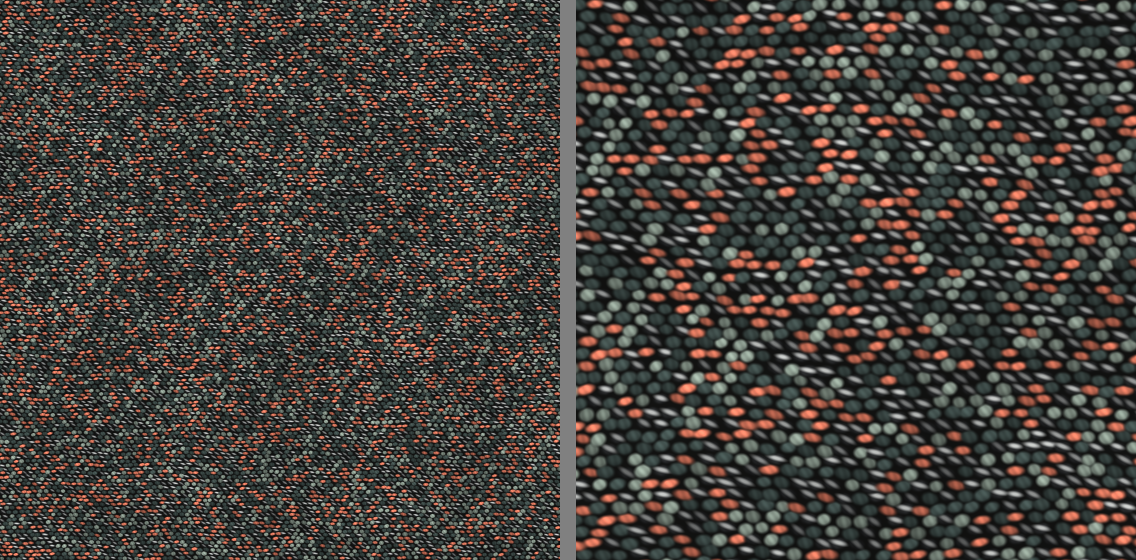
Left: the whole. Right: its middle third, enlarged.
Write a Shadertoy shader that draws this texture.

```glsl
// Dark woven upholstery cloth: a staggered grid of small rounded stitches in
// rust, sage, deep teal and black yarn, the black ones with slanted pale glints.
// Each stitch is a jittered soft ellipse, gathered cell by cell from neighbours.

#define COLUMNS 96.0
#define ROWS 144.0
#define JITTER 0.28
#define SOFTNESS 0.34
#define RUST_SHARE 0.21
#define SAGE_SHARE 0.20
#define TEAL_SHARE 0.31
#define GLINT_SLANT -0.42

const vec3 GAP   = vec3(0.065, 0.066, 0.062);
const vec3 RUST  = vec3(0.77, 0.42, 0.33);
const vec3 SAGE  = vec3(0.46, 0.51, 0.47);
const vec3 TEAL  = vec3(0.22, 0.27, 0.26);
const vec3 BLACK = vec3(0.14, 0.145, 0.15);
const vec3 GLINT = vec3(0.80, 0.81, 0.80);

float hash(vec2 p) {
    vec3 q = fract(p.xyx * vec3(0.1031, 0.1030, 0.0973));
    q += dot(q, q.yzx + 33.33);
    return fract((q.x + q.y) * q.z);
}

vec2 rotate(vec2 p, float angle) {
    float c = cos(angle), s = sin(angle);
    return vec2(c * p.x + s * p.y, c * p.y - s * p.x);
}

// Soft coverage of an ellipse; offsets are in units of the row height
float ellipse(vec2 p, vec2 radius, float soft) {
    float d = (length(p / radius) - 1.0) * min(radius.x, radius.y);
    return 1.0 - smoothstep(-0.5 * soft, 0.5 * soft, d);
}

// Lays one stitch over the cloth colour
vec3 addStitch(vec3 cloth, vec2 p, vec2 id, float soft) {
    float kind = hash(id + 7.0);
    float tone = hash(id + 41.0);
    float size = 0.88 + 0.24 * hash(id + 83.0);

    // Slow drift gathers the rust stitches into loose patches
    float drift = sin(id.x * 0.31 + 1.7 * sin(id.y * 0.11))
                + sin(id.y * 0.23 - id.x * 0.17);
    float rustEnd = RUST_SHARE + 0.035 * drift;
    float sageEnd = rustEnd + SAGE_SHARE;
    float tealEnd = sageEnd + TEAL_SHARE;

    vec3 yarn = BLACK;
    vec2 radius = vec2(0.66, 0.44);
    if (kind < rustEnd) {
        yarn = RUST;
        radius = vec2(0.72, 0.39);
    } else if (kind < sageEnd) {
        yarn = SAGE;
        radius = vec2(0.63, 0.52);
    } else if (kind < tealEnd) {
        yarn = TEAL;
        radius = vec2(0.68, 0.50);
    }

    // Rounded yarn, lit from above
    vec2 q = rotate(p, 0.5 * (tone - 0.6));
    vec2 n = q / radius;
    float shade = (0.78 + 0.46 * tone) * (1.08 - 0.28 * dot(n, n) + 0.12 * n.y);
    shade *= 1.0 + 0.08 * sin(q.x * 9.0 + q.y * 5.0 + tone * 40.0);
    float cover = ellipse(q, radius * size, soft);
    cloth = mix(cloth, yarn * max(shade, 0.2), cover);

    // Pale slanted thread on the black stitches
    if (kind >= tealEnd) {
        vec2 g = rotate(p - vec2(0.0, 0.08), GLINT_SLANT + 0.5 * (tone - 0.5));
        float thread = ellipse(g, vec2(0.58 * size, 0.19), soft * 0.85);
        cloth = mix(cloth, GLINT, thread * (0.35 + 0.65 * tone));
    }
    return cloth;
}

void mainImage(out vec4 fragColor, in vec2 fragCoord) {
    vec2 uv = fragCoord / iResolution.y;
    float soft = max(SOFTNESS, 1.1 * ROWS / iResolution.y);

    // Slight waviness of the weave
    vec2 grid = uv * vec2(COLUMNS, ROWS);
    grid += 0.22 * vec2(sin(uv.y * 37.0 + 3.0 * sin(uv.x * 9.0)),
                        sin(uv.x * 31.0 + 2.0 * sin(uv.y * 13.0)));

    vec3 cloth = GAP;
    float row = floor(grid.y);
    for (int j = -1; j <= 1; j++) {
        float y = row + float(j);
        float stagger = 0.5 * mod(y, 2.0);
        float column = floor(grid.x - stagger);
        for (int i = -1; i <= 1; i++) {
            vec2 id = vec2(column + float(i), y);
            vec2 shift = vec2(hash(id + 151.0), hash(id + 211.0)) - 0.5;
            vec2 centre = id + 0.5 + vec2(stagger, 0.0) + JITTER * shift;
            vec2 offset = (grid - centre) * vec2(ROWS / COLUMNS, 1.0);
            cloth = addStitch(cloth, offset, id, soft);
        }
    }

    // Fine uneven light across the cloth
    float light = 1.0 + 0.04 * sin(uv.x * 19.0 + 2.0 * sin(uv.y * 7.0))
                      + 0.03 * sin(uv.y * 43.0 + uv.x * 5.0);
    fragColor = vec4(clamp(cloth * light, 0.0, 1.0), 1.0);
}
```
